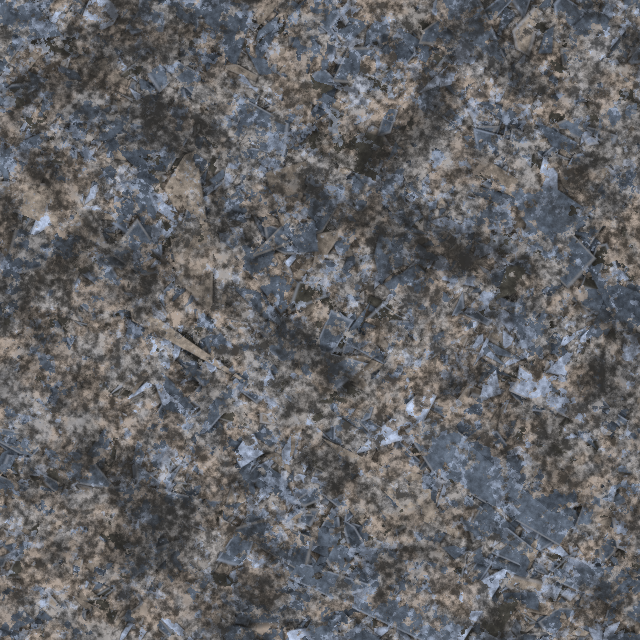
A three.js fragment shader for this texture:

```glsl
// Weathered rock: slate-blue angular shards under gritty grey crust and sooty diagonal smudges.
varying vec2 vUv;

const vec3 GRIT_DARK = vec3(0.27, 0.265, 0.26);
const vec3 GRIT_PALE = vec3(0.65, 0.635, 0.63);
const vec3 CRUST_WARMTH = vec3(1.05, 0.99, 0.93);
const vec3 SLATE = vec3(0.32, 0.355, 0.405);
const vec3 FROST = vec3(0.59, 0.635, 0.72);
const vec3 SAND = vec3(0.53, 0.495, 0.46);
const vec3 OLIVE = vec3(0.26, 0.255, 0.235);
const vec3 SOOT = vec3(0.15, 0.148, 0.145);
const float FALL_ANGLE = -0.55;    // main direction of bands and splinters
const float RISE_ANGLE = 0.98;     // crossing direction
const float FINE_SCALE = 54.0;     // cells across for the smallest shards
const float SCALE_STEP = 0.74;     // each shard layer is coarser by this
const float EDGE_WIDTH = 0.0012;
const float SOOT_STRENGTH = 0.62;

float hash(vec2 p) {
  vec3 q = fract(p.xyx * 0.1031);
  q += dot(q, q.yzx + 33.33);
  return fract((q.x + q.y) * q.z);
}

vec2 turn(vec2 p, float angle) {
  float c = cos(angle), s = sin(angle);
  return vec2(c * p.x + s * p.y, c * p.y - s * p.x);
}

float noise(vec2 p) {
  vec2 i = floor(p), f = fract(p);
  f = f * f * (3.0 - 2.0 * f);
  return mix(mix(hash(i), hash(i + vec2(1.0, 0.0)), f.x),
             mix(hash(i + vec2(0.0, 1.0)), hash(i + 1.0), f.x), f.y);
}

float fbm(vec2 p) {
  float sum = 0.0, total = 0.0, weight = 1.0;
  for (int i = 0; i < 5; i++) {
    sum += weight * noise(p);
    total += weight;
    weight *= 0.6;
    p = turn(p, 0.6) * 2.03 + 17.3;
  }
  return sum / total;
}

// Nearest random four-sided shard: x = signed distance, y = its seed.
vec2 shard(vec2 p) {
  vec2 nearest = vec2(1.0, 0.0);
  for (int j = -1; j <= 1; j++) {
    for (int i = -1; i <= 1; i++) {
      vec2 cell = floor(p) + vec2(float(i), float(j));
      float seed = hash(cell + 3.7);
      vec2 q = p - cell - 0.2 - 0.6 * vec2(hash(cell + 11.1), hash(cell + 23.9));
      float d = -1.0;
      for (int k = 0; k < 4; k++) {
        float side = float(k);
        float r = hash(cell + 31.3 + side * 7.1);
        float a = 6.283 * seed + 1.571 * side + 1.5 * (r - 0.5);
        float reach = mix(0.10, 0.46, hash(cell + 57.7 + side * 5.3));
        d = max(d, dot(q, vec2(cos(a), sin(a))) - reach);
      }
      if (d < nearest.x) nearest = vec2(d, hash(cell + 71.9));
    }
  }
  return nearest;
}

// Pick a mineral colour from a seed; large plates are mostly slate.
vec3 mineral(float seed, float size) {
  vec3 c = mix(SLATE, FROST, step(mix(0.34, 0.85, size), seed));
  c = mix(c, SAND, step(mix(0.54, 0.90, size), seed));
  return mix(c, OLIVE, step(mix(0.84, 0.95, size), seed));
}

void main() {
  vec2 p = vUv;
  float grit = fbm(p * 44.0);
  float fine = fbm(p * 120.0 + 9.0);
  float speck = clamp(0.5 + 1.4 * (grit - 0.5) + 2.4 * (fine - 0.5), 0.0, 1.0);
  vec3 crust = mix(GRIT_DARK, GRIT_PALE, speck);
  crust *= mix(vec3(1.0), CRUST_WARMTH, smoothstep(0.42, 0.60, fbm(p * 22.0 + 40.0)));
  vec3 color = crust;

  // Shard layers, small splinters first and large plates last
  float scale = FINE_SCALE;
  for (int i = 0; i < 6; i++) {
    float layer = float(i);
    float angle = mod(layer, 2.0) < 0.5 ? RISE_ANGLE : FALL_ANGLE;
    vec2 q = turn(p, angle) * vec2(0.5, 1.0) * scale + layer * 19.0;
    vec2 s = shard(q);
    float soft = EDGE_WIDTH * scale;
    float kept = step(0.25 + 0.05 * layer, fract(s.y * 13.7));
    float worn = kept * smoothstep(0.42, 0.44, fbm(p * 21.0 + layer * 8.3));
    float body = worn * smoothstep(soft, -soft, s.x);
    float rim = worn * smoothstep(2.0 * soft, 0.0, abs(s.x + soft)) * step(0.5, fract(s.y * 31.1));
    float shade = 0.86 + 0.26 * fract(s.y * 7.3) + 0.8 * (fine - 0.5) + 0.3 * (grit - 0.5);
    color *= 1.0 - 0.35 * worn * smoothstep(0.12, 0.0, s.x);
    color = mix(color, mineral(s.y, layer / 5.0) * shade, body);
    color = mix(color, mix(SAND, FROST, fract(s.y * 5.9)), 0.6 * rim);
    scale *= SCALE_STEP;
  }

  // Pale blue frosting and ragged crust eating into the shards
  float frost = smoothstep(0.53, 0.59, 0.45 * fbm(p * 28.0 + 63.0) + 0.55 * fbm(p * 95.0 + 5.0));
  color = mix(color, FROST * (0.75 + 0.5 * speck), 0.55 * frost);
  float cover = 0.5 * fbm(p * 15.0 + 81.0) + 0.5 * fbm(p * 75.0 + 29.0);
  color = mix(color, crust, 0.85 * smoothstep(0.49, 0.525, cover));

  // Soft soot along two crossing directions, broken up by grain
  float fall = fbm(turn(p, FALL_ANGLE) * vec2(3.0, 12.0) + 4.0);
  float rise = fbm(turn(p, RISE_ANGLE) * vec2(4.0, 11.0) + 50.0) - 0.03;
  float haze = 0.5 * max(fall, rise) + 0.5 * fbm(p * 15.0 + 13.0);
  float soot = smoothstep(0.49, 0.69, haze) * (1.2 - 0.5 * speck);
  color = mix(color, SOOT, SOOT_STRENGTH * clamp(soot, 0.0, 1.0));

  gl_FragColor = vec4(color, 1.0);
}
```
